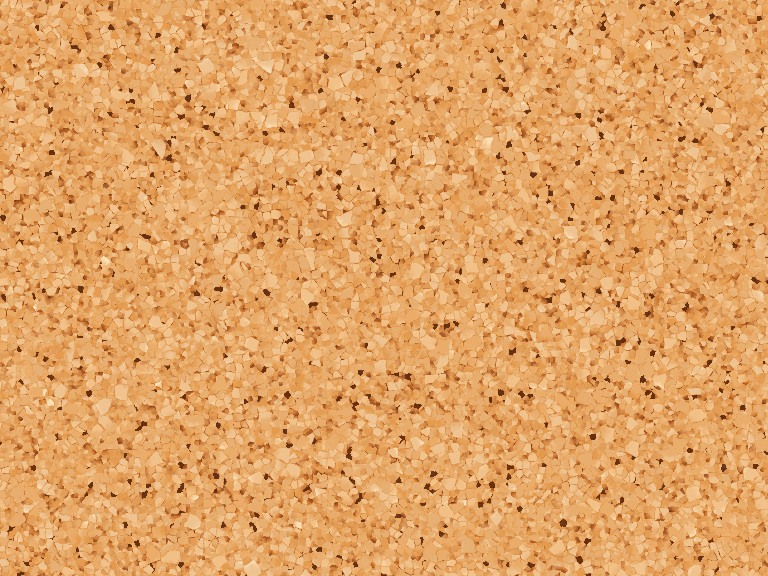
Write a WebGL 1 fragment shader that draws this texture.

```glsl
precision highp float;
// Cork board: pressed granules of three sizes with dark crevices between them.

uniform vec2 u_resolution;

#define FINE_SCALE 118.0    // granules per canvas height
#define MID_SCALE 74.0
#define LARGE_SCALE 46.0
#define MID_COVER 0.56      // share of cells that hold a granule
#define LARGE_COVER 0.13
#define GAP 0.06            // bare rim around a granule, in cells
#define SEAM_SHADE 0.62     // tone left in the crevices
#define FACET_TILT 0.24     // tone slope across one granule
#define FIBRE 0.10          // fine mottling
#define CLOUD 0.07          // broad unevenness
#define PIT_SHARE 0.035

struct Grain {
  float edge;   // distance to the cell border
  vec2 offset;  // vector to the cell centre
  vec3 rnd;     // tone, hue, presence
};

vec3 hash3(vec2 c) {
  vec3 q = fract(c.xyx * vec3(0.1031, 0.1030, 0.0973));
  q += dot(q, q.yxz + 33.33);
  return fract((q.xxy + q.yzz) * q.zyx);
}

float cornerSlope(vec2 cell, vec2 f, vec2 corner) {
  return dot(hash3(cell + corner).xy * 2.0 - 1.0, f - corner);
}

float gradientNoise(vec2 p) {
  vec2 i = floor(p), f = fract(p);
  vec2 w = f * f * f * (f * (f * 6.0 - 15.0) + 10.0);
  float low = mix(cornerSlope(i, f, vec2(0.0)), cornerSlope(i, f, vec2(1.0, 0.0)), w.x);
  float high = mix(cornerSlope(i, f, vec2(0.0, 1.0)), cornerSlope(i, f, vec2(1.0)), w.x);
  return mix(low, high, w.y);
}

// Voronoi cell with the distance to its nearest straight border
Grain findGrain(vec2 p) {
  p += 0.22 * vec2(gradientNoise(p * 1.7), gradientNoise(p * 1.7 + 41.0));
  vec2 base = floor(p), nearest = vec2(9.0), second = vec2(9.0), id = base;
  for (int y = -1; y <= 1; y++) {
    for (int x = -1; x <= 1; x++) {
      vec2 cell = base + vec2(float(x), float(y));
      vec2 r = cell + 0.04 + 0.92 * hash3(cell).xy - p;
      if (dot(r, r) < dot(nearest, nearest)) {
        second = nearest;
        nearest = r;
        id = cell;
      } else if (dot(r, r) < dot(second, second)) {
        second = r;
      }
    }
  }
  float edge = dot(0.5 * (nearest + second), normalize(second - nearest));
  return Grain(edge, nearest, hash3(id + 71.7));
}

float facet(Grain g) {
  float angle = 6.2832 * fract(g.rnd.x * 7.0 + g.rnd.y * 5.0);
  return FACET_TILT * dot(g.offset, vec2(cos(angle), sin(angle)));
}

// Lays one granule layer over the tone (x) and hue (y) below it
vec2 layGrains(vec2 below, vec2 p, float scale, float cover, float floorTone) {
  Grain g = findGrain(p * scale + scale);
  float blur = 0.5 * scale / u_resolution.y;
  float present = step(g.rnd.z, cover);
  float body = smoothstep(GAP - blur, GAP + blur, g.edge);
  float pale = step(0.985, g.rnd.y) * 0.2;
  float tone = mix(floorTone, 1.0, g.rnd.x) + facet(g) + pale;
  below.x *= mix(1.0, SEAM_SHADE, present * (1.0 - body));
  return mix(below, vec2(tone, g.rnd.y), present * body);
}

vec3 corkColour(float tone) {
  vec3 pit = vec3(0.40, 0.19, 0.07);
  vec3 umber = vec3(0.67, 0.36, 0.16);
  vec3 amber = vec3(0.82, 0.49, 0.20);
  vec3 brown = vec3(0.81, 0.54, 0.31);
  vec3 ochre = vec3(0.89, 0.61, 0.32);
  vec3 tan1 = vec3(0.91, 0.68, 0.43);
  vec3 cream = vec3(0.94, 0.76, 0.55);
  vec3 ivory = vec3(0.98, 0.88, 0.73);
  vec3 c = mix(pit, umber, smoothstep(-0.2, -0.02, tone));
  c = mix(c, amber, smoothstep(0.0, 0.07, tone));
  c = mix(c, brown, smoothstep(0.09, 0.15, tone));
  c = mix(c, ochre, smoothstep(0.16, 0.25, tone));
  c = mix(c, tan1, smoothstep(0.35, 0.51, tone));
  c = mix(c, cream, smoothstep(0.69, 0.87, tone));
  return mix(c, ivory, smoothstep(1.0, 1.18, tone));
}

void main() {
  vec2 p = gl_FragCoord.xy / u_resolution.y;

  // Fine crumbs fill the ground
  Grain crumb = findGrain(p * FINE_SCALE);
  float blur = FINE_SCALE / u_resolution.y;
  float tone = 0.86 * crumb.rnd.x + facet(crumb);
  tone *= mix(SEAM_SHADE, 1.0, smoothstep(0.0, max(0.12, 0.5 * blur), crumb.edge));
  tone = mix(tone, -0.2, step(crumb.rnd.z, PIT_SHARE));

  // Larger granules lie on top
  vec2 cork = layGrains(vec2(tone, crumb.rnd.y), p, MID_SCALE, MID_COVER, 0.3);
  cork = layGrains(cork, p, LARGE_SCALE, LARGE_COVER, 0.45);

  // Fibre mottling and broad unevenness
  cork.x += FIBRE * gradientNoise(p * 150.0) + CLOUD * gradientNoise(p * 4.0 + 9.0);

  vec3 colour = corkColour(cork.x) + (cork.y - 0.5) * vec3(0.015, -0.015, -0.05);
  gl_FragColor = vec4(clamp(colour, 0.0, 1.0), 1.0);
}
```
